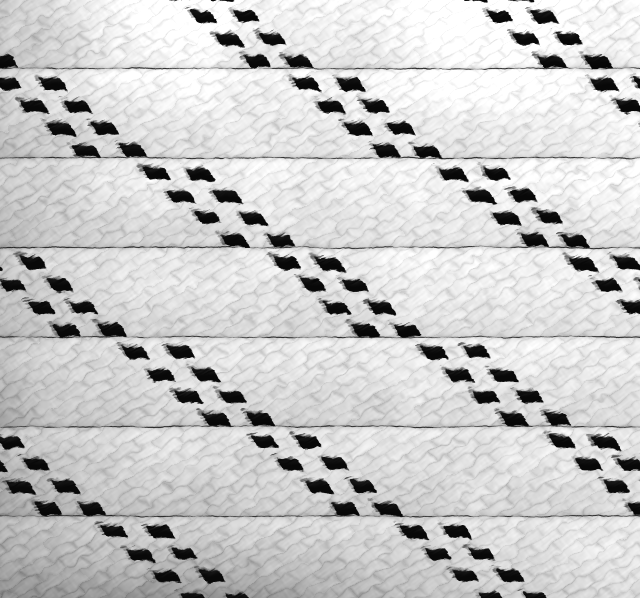
Write a Shadertoy shader that draws this texture.

```glsl
// Stacked white braided ropes with slanting pairs of black tracer stitches.
#define ROPES 6.68      // ropes visible from top to bottom
#define TOP_CUT 0.235   // part of the first rope above the canvas
#define PERIOD 3.321    // distance between stitch bands, in rope heights
#define PAIR 0.49       // distance between the two stitches of a pair
#define STEP 0.296      // sideways shift per stitch line
#define ROPE_SHIFT 1.546 // sideways shift per rope
#define STITCH vec2(0.125, 0.064) // half size of a stitch
#define SEAM_WIDTH 0.005
#define WEAVE_DEPTH 0.1
#define FIBRE_DEPTH 0.08
#define INK 0.03

const float TAU = 6.2831853;

float hash(vec2 p) {
    vec3 q = fract(p.xyx * 0.1031);
    q += dot(q, q.yzx + 33.33);
    return fract((q.x + q.y) * q.z);
}

float noise(vec2 p) {
    vec2 i = floor(p), f = fract(p);
    f = f * f * (3.0 - 2.0 * f);
    return mix(mix(hash(i), hash(i + vec2(1, 0)), f.x),
               mix(hash(i + vec2(0, 1)), hash(i + vec2(1, 1)), f.x), f.y);
}

float fbm(vec2 p) {
    float sum = 0.0, gain = 0.5;
    for (int i = 0; i < 4; i++) {
        sum += gain * noise(p);
        p = p * 2.03 + 17.1;
        gain *= 0.5;
    }
    return sum;
}

float roundBox(vec2 p, vec2 halfSize, float r) {
    vec2 d = abs(p) - halfSize + r;
    return length(max(d, 0.0)) + min(max(d.x, d.y), 0.0) - r;
}

// Studio light: two glints at the top, fall-off to the lower left.
float lighting(vec2 uv) {
    float light = mix(0.84, 0.92, smoothstep(0.0, 0.9, uv.y));
    vec2 glint = vec2(abs(uv.x - 0.51) - 0.24, uv.y - 0.97);
    light += 0.12 * exp(-dot(glint, glint) * 80.0);
    light += 0.05 * (uv.x - 0.4);
    light -= 0.14 * exp(-uv.x * 9.0);
    float side = uv.x - 0.3;
    return light - 0.24 * exp(-uv.y * 14.0 - side * side * 9.0);
}

// Relief of the braid: short overlapping strands that rise to the right.
float weave(vec2 cell, vec2 p) {
    vec2 c = cell + 0.16 * (vec2(noise(p * 11.0), noise(p * 11.0 + 40.0)) - 0.5);
    float w = 2.0 * c.x + 3.0 * c.y + 0.5;
    float row = floor(w), a = w - row;
    float b = c.x + 0.5 * row + 0.25 * (hash(vec2(row + 90.0, 3.0)) - 0.5);
    float part = floor(b);
    b -= part;
    // Lit upper edge, slow slope, narrow groove at the borders
    float slope = 0.5 - a + 0.5 * (0.5 - b);
    float groove = min(min(a, 1.0 - a), 1.5 * min(b, 1.0 - b));
    float depth = 0.3 + 0.9 * noise(p * 6.0 + 11.0);
    float shade = hash(vec2(row, part) + 80.0) - 0.5;
    return -0.45 * slope + 0.3 * shade - depth * exp(-groove * groove * 70.0) + 0.22;
}

void mainImage(out vec4 fragColor, in vec2 fragCoord) {
    vec2 uv = fragCoord / iResolution.xy;
    float aa = ROPES / iResolution.y;
    vec2 p = vec2(fragCoord.x * aa, (1.0 - uv.y) * ROPES + TOP_CUT);
    float seamId = floor(p.y + 0.5);
    p.y += 0.03 * (fbm(vec2(p.x * 3.0, seamId * 7.0)) - 0.47);
    p.y += 0.016 * (fbm(vec2(p.x * 19.0, seamId * 9.0)) - 0.47);

    // Position inside the rope and its nearest stitch line
    float rope = floor(p.y), across = p.y - rope;
    float line = clamp(floor(4.0 * across - 0.2), 0.0, 3.0);
    float start = 1.978 + ROPE_SHIFT * rope - 0.11 * mod(rope, 2.0);
    float v = 4.0 * across - 0.7;
    float u = (p.x - start - STEP * v) * 7.0 / PERIOD;

    // White yarn with fibres running up and to the right
    vec2 along = vec2(0.8 * p.x - 0.6 * p.y, 0.6 * p.x + 0.8 * p.y);
    float fibre = 0.6 * noise(along * vec2(9.0, 45.0))
                + 0.4 * noise(along.yx * vec2(14.0, 38.0) + 30.0) - 0.5;
    float tone = lighting(uv) + 0.08 * (0.5 - across);
    tone += WEAVE_DEPTH * weave(vec2(u, v), p) + FIBRE_DEPTH * fibre;
    tone += 0.09 * (fbm(p * 1.7) - 0.47);

    // Fold into the band of stitch pairs, with a small shift for each stitch
    float x = p.x - start - STEP * line - 0.5 * PAIR;
    float band = floor(x / PERIOD + 0.5);
    x -= band * PERIOD;
    float side = x < 0.0 ? -1.0 : 1.0;
    vec2 id = vec2(band * 2.0 + side + 20.0, rope * 4.0 + line + 3.0);
    vec2 jitter = vec2(hash(id), hash(id + 57.0)) - 0.5;
    vec2 q = vec2(x - side * 0.5 * PAIR, across - (line + 0.7) / 4.0);
    q -= jitter * vec2(0.04, 0.015);
    q.y += 0.009 * sin(q.x * 22.0 + jitter.y * 2.0) - 0.06 * q.x;
    q.x -= 0.65 * q.y;
    float rough = fbm(p * vec2(20.0, 30.0)) - 0.47;
    vec2 size = STITCH * (1.0 + 0.16 * jitter.yx);

    // Grey frayed threads at the upper left, then the black stitch
    float threads = noise(vec2(q.x + q.y, q.y + 0.35 * q.x) * vec2(9.0, 75.0) + id * 7.0);
    float fray = roundBox(q + vec2(0.035, 0.016), size, 0.03)
               + 0.05 * rough + 0.04 * (threads - 0.5);
    tone = mix(tone, 0.2 + 0.45 * threads,
               smoothstep(0.02, -0.015, fray) * (0.35 + 0.5 * (1.0 - threads)));
    float stitch = roundBox(q, size, 0.025) + 0.03 * rough + 0.014 * (threads - 0.5);
    float ink = INK + 0.08 * threads * smoothstep(0.02, -0.06, q.y);
    tone = mix(tone, ink, smoothstep(aa, -aa, stitch));

    // Dark ragged seam between ropes with a faint shadow
    float seam = min(across, 1.0 - across);
    float wear = fbm(vec2(p.x * 9.0, seamId * 5.0));
    float strength = smoothstep(0.15, 0.6, wear);
    tone *= 1.0 - 0.13 * exp(-seam / 0.025);
    tone = mix(tone, 0.12, (0.35 + 0.6 * strength)
         * smoothstep(0.7 * aa, -0.7 * aa, seam - SEAM_WIDTH * (0.4 + 1.2 * wear)));

    fragColor = vec4(vec3(clamp(tone, 0.0, 1.0)), 1.0);
}
```
